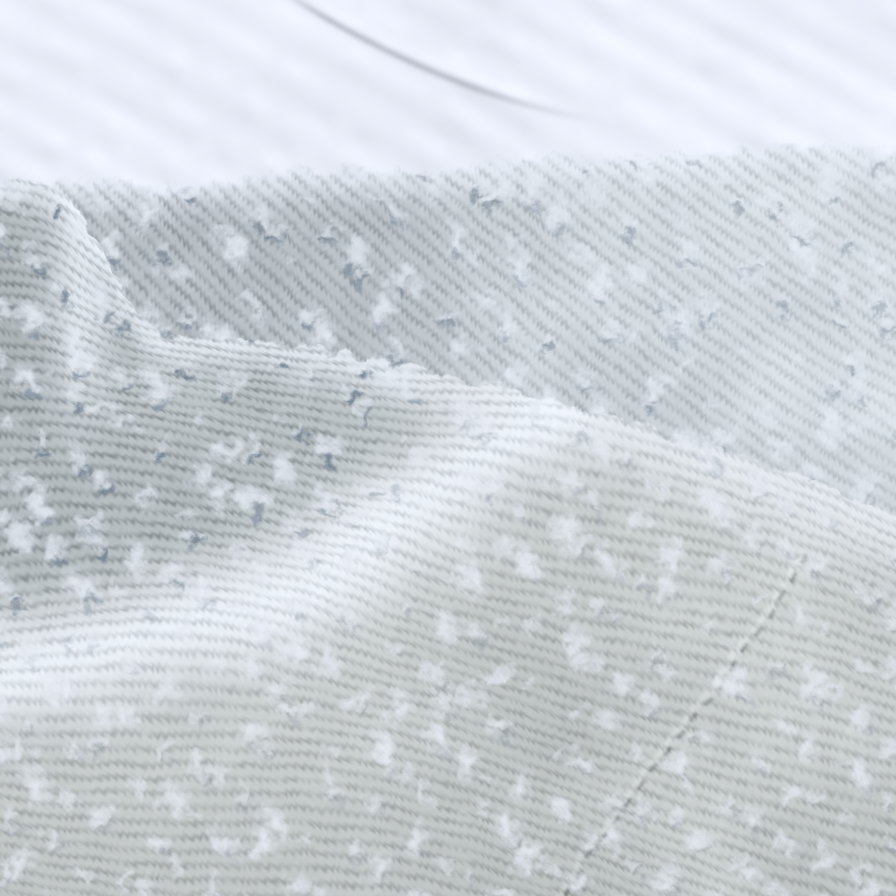
This texture is drawn by a Shadertoy shader. Its source:

```glsl
// Folded white twill cloth with fluffy tufts, blue-grey flecks and a stitched seam.
const float TAU = 6.2831853;
const vec3 BACKDROP = vec3(0.92, 0.94, 0.985);
const vec3 HIGHLIGHT = vec3(0.92, 0.942, 0.975);
const vec3 WARM_CLOTH = vec3(0.745, 0.764, 0.767);
const vec3 COOL_CLOTH = vec3(0.738, 0.768, 0.793);
const vec3 SHADOW = vec3(0.67, 0.70, 0.715);
const vec3 FLECK = vec3(0.46, 0.52, 0.58);
const vec3 FLUFF = vec3(0.89, 0.91, 0.945);

float hash(vec2 p) { return fract(sin(dot(p, vec2(127.1, 311.7))) * 43758.5453); }
vec2 rotate(vec2 p, float a) { return vec2(cos(a) * p.x + sin(a) * p.y, cos(a) * p.y - sin(a) * p.x); }
float bump(float d, float width) { return exp(-d * d / (width * width)); }

float noise(vec2 p) {
    vec2 i = floor(p), f = fract(p);
    f = f * f * (3.0 - 2.0 * f);
    return mix(mix(hash(i), hash(i + vec2(1, 0)), f.x),
               mix(hash(i + vec2(0, 1)), hash(i + vec2(1, 1)), f.x), f.y);
}

float fbm(vec2 p) {
    float sum = 0.0, gain = 0.5;
    for (int i = 0; i < 4; i++) {
        sum += gain * noise(p);
        p = p * 2.03 + 17.0;
        gain *= 0.5;
    }
    return sum;
}

// Heights of the front ridge, the far edge and the bright fold
float ridgeLine(float x) {
    return 0.623 - 0.29 * pow(max(x - 0.25, 0.0), 1.4) + 0.17 * (1.0 - smoothstep(0.05, 0.19, x));
}
float farEdge(float x) { return 0.79 + 0.045 * smoothstep(0.0, 1.0, x) + 0.004 * sin(x * 23.0); }
float foldLine(float x) { return 0.24 + 0.2 * x + 0.45 * x * x; }

// Ribs run along x; thin grooves are broken into uneven slanted stitches
float twill(vec2 p, float pitch, float stitch) {
    float row = p.y / pitch + 0.6 * (fbm(p * 30.0) - 0.47);
    float tooth = sin(TAU * (p.x / stitch + row * 0.7 + noise(p * 60.0)));
    float groove = pow(0.5 - 0.5 * cos(TAU * row + 0.6 * tooth), 1.8);
    float depth = 0.35 + 0.8 * noise(vec2(p.x / stitch * 0.7, floor(row) * 3.7)) + 0.2 * tooth;
    return 0.33 - groove * depth + 0.15 * (noise(p * vec2(130.0, 260.0)) - 0.5);
}

// Tufts strewn in rows: x is white fluff, y is dark fleck
vec2 tufts(vec2 p, float angle, vec2 cell) {
    vec2 ragged = vec2(fbm(p * 70.0), fbm(p * 70.0 + 40.0)) - 0.47;
    vec2 q = rotate(p, angle) + 0.036 * ragged;
    vec2 home = floor(q / cell), found = vec2(0.0);
    for (int j = -1; j <= 1; j++)
    for (int i = -1; i <= 1; i++) {
        vec2 id = home + vec2(i, j);
        float pick = hash(id + 7.3);
        vec2 jitter = vec2(hash(id), hash(id + 31.7)) - 0.5;
        vec2 d = q - (id + 0.5 + jitter * vec2(0.85, 0.5)) * cell;
        float r = mix(0.006, 0.017, pick);
        float fluff = 1.0 - smoothstep(0.1 * r, 1.4 * r, length(rotate(d, TAU * pick) * vec2(0.75, 1.15)));
        vec2 e = d - vec2(0.010, -0.007) * (0.6 + pick);
        float fleck = (1.0 - smoothstep(0.0, 0.0105, length(e))) * step(0.45, hash(id + 91.1));
        found = max(found, vec2(fluff * (0.5 + 0.5 * pick), fleck));
    }
    return found;
}

vec3 addTufts(vec3 col, vec2 p, vec2 t, float fleckAmount) {
    col = mix(col, FLECK, t.y * fleckAmount);
    return mix(col, FLUFF + 0.08 * (fbm(p * 120.0) - 0.4), 0.9 * t.x);
}

// Out-of-focus cloth with soft broken streaks and a curved hem
vec3 backdrop(vec2 p) {
    vec2 q = rotate(p, -0.5);
    float streak = sin(q.y * 130.0 + 3.0 * noise(q * 6.0)) * noise(q * vec2(40.0, 30.0));
    vec3 col = BACKDROP + 0.03 * streak + 0.06 * (fbm(p * 8.0) - 0.5);
    float x = p.x - 0.33;
    float d = p.y - (1.0 - 0.62 * x + 0.65 * x * x);
    float span = smoothstep(-0.03, 0.04, x) * (1.0 - smoothstep(0.18, 0.36, x));
    return col - span * (0.15 * bump(d, 0.005) - 0.03 * bump(d - 0.012, 0.009));
}

vec3 backPanel(vec2 p, float edgeDepth) {
    float shade = (1.0 - smoothstep(0.1, 0.9, p.x)) * (0.55 + fbm(p * 5.0));
    vec3 col = mix(COOL_CLOTH + 0.06, COOL_CLOTH - 0.045, shade) + 0.12 * (fbm(p * 9.0) - 0.47);
    col = mix(col, HIGHLIGHT, 0.6 * bump(edgeDepth, 0.03));
    col += twill(rotate(p, -0.78 + 0.15 * p.x), 0.0145, 0.0085) * mix(0.14, 0.085, p.x);
    return addTufts(col, p, tufts(p, -1.1, vec2(0.041, 0.058)), mix(0.85, 0.4, p.x));
}

vec3 frontPanel(vec2 p, float ridgeDepth) {
    float above = p.y - foldLine(p.x) + 0.06 * (fbm(p * 6.0) - 0.47);
    float hollow = smoothstep(0.0, 0.13, above) * (1.0 - smoothstep(0.35, 0.65, p.x));
    vec3 col = mix(WARM_CLOTH, SHADOW, hollow) + 0.15 * (fbm(p * 5.0) - 0.47);
    col = mix(col, HIGHLIGHT, 0.85 * bump(above, 0.063) * (1.0 - smoothstep(0.6, 0.8, p.x)));
    col = mix(col, HIGHLIGHT, 0.65 * bump(ridgeDepth, mix(0.02, 0.075, p.x)));
    col = mix(col, HIGHLIGHT, 0.65 * bump(p.x - 0.09, 0.035) * smoothstep(0.45, 0.65, p.y));
    // Ribs sag to the right, roll over the fold and drop down the left hump
    float bend = 0.05 * p.x + 0.17 * p.x * p.x + 0.016 * sin(p.x * 9.0 + p.y * 8.0);
    bend += 0.07 * smoothstep(0.04, 0.18, p.x) * smoothstep(0.5, 0.75, p.y) - 0.012 * bump(above, 0.07);
    col += twill(vec2(p.x, p.y + bend), 0.0145, 0.0095) * mix(0.105, 0.15, hollow);
    // Seam: a puckered line of short stitches
    vec2 along = normalize(vec2(0.28, 0.39)), s = p - vec2(0.63, 0.0);
    s = vec2(dot(s, along), dot(s, vec2(along.y, -along.x)));
    s.y += 0.004 * sin(s.x * 14.0) + 0.008 * (noise(p * 40.0) - 0.5);
    float dash = smoothstep(-0.5, 0.5, sin(TAU * s.x / 0.024));
    float stitches = 0.05 * bump(s.y + 0.006, 0.004) - 0.14 * dash * bump(s.y, 0.003);
    col += stitches * (1.0 - smoothstep(0.46, 0.48, s.x));
    return addTufts(col, p, tufts(p, -0.55, vec2(0.041, 0.054)), mix(0.25, 0.95, hollow));
}

void mainImage(out vec4 fragColor, in vec2 fragCoord) {
    vec2 p = fragCoord / iResolution.xy;
    float fuzz = 0.026 * (fbm(p * 70.0) - 0.47);
    float ridgeDepth = ridgeLine(p.x) - p.y + fuzz;
    float edgeDepth = farEdge(p.x) - p.y + fuzz;
    vec3 col = mix(backdrop(p), backPanel(p, edgeDepth), smoothstep(-0.008, 0.01, edgeDepth));
    col = mix(col, frontPanel(p, ridgeDepth), smoothstep(-0.003, 0.003, ridgeDepth));
    fragColor = vec4(clamp(col, 0.0, 1.0), 1.0);
}
```
